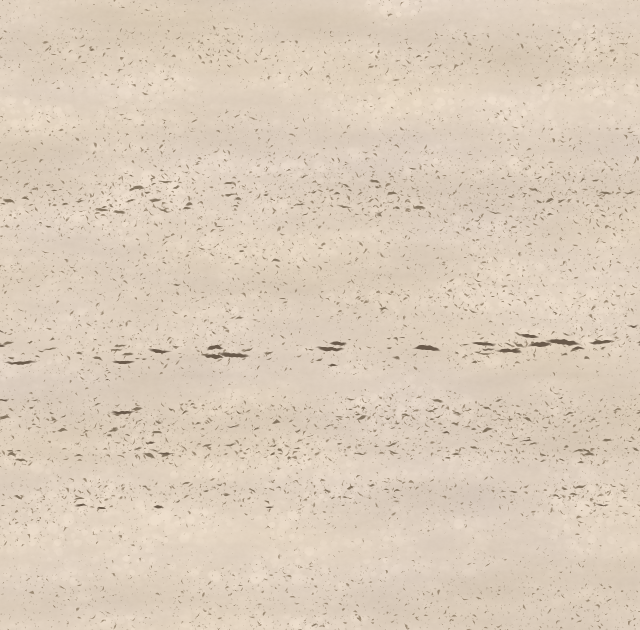
Give the GLSL for this texture, as a Shadertoy shader.

```glsl
// Cream travertine: soft horizontal strata with pale round grains,
// scattered brown pits, and dark slits gathered along a few bedding layers.
// Strata are stretched gradient noise; pits and grains are jittered cells.

const uint MIX = 1664525u;

vec2 hash2(vec2 p) {
    uvec2 q = uvec2(ivec2(floor(p))) * MIX + 12345u;
    q.x += q.y * MIX;
    q.y += q.x * MIX;
    q ^= q >> 16u;
    q.x += q.y * MIX;
    q.y += q.x * MIX;
    q ^= q >> 16u;
    return vec2(q & 65535u) / 65535.0;
}

float corner(vec2 id, vec2 offset) {
    float angle = 6.2832 * hash2(id).x;
    return dot(vec2(cos(angle), sin(angle)), offset);
}

float gradientNoise(vec2 p) {
    vec2 i = floor(p), f = p - i;
    vec2 u = f * f * f * (f * (f * 6.0 - 15.0) + 10.0);
    vec2 e = vec2(1, 0);
    return 1.4 * mix(mix(corner(i, f), corner(i + e, f - e), u.x),
                     mix(corner(i + e.yx, f - e.yx), corner(i + 1.0, f - 1.0), u.x), u.y);
}

float fbm(vec2 p) {
    float sum = 0.0, amp = 0.6;
    for (int k = 0; k < 4; k++) {
        sum += amp * gradientNoise(p);
        p = p * 2.03 + 17.3;
        amp *= 0.55;
    }
    return sum;
}

// Soft horizontal layer centred on a height
float layer(float y, float centre, float width) {
    float d = (y - centre) / width;
    return exp(-d * d);
}

// Scattered bent ellipses; size holds the largest half length and half height
float pores(vec2 p, vec2 grid, vec2 size, float tilt, float density, float seed) {
    vec2 cell = floor(p * grid);
    float cover = 0.0;
    for (int j = -1; j <= 1; j++)
    for (int i = -1; i <= 1; i++) {
        vec2 id = cell + vec2(i, j);
        vec2 place = hash2(id + seed);
        vec2 pick = hash2(id + seed + 571.0);
        vec2 shape = hash2(id + seed + 1283.0);
        float grow = clamp((density - pick.x) * 5.0, 0.0, 1.0);
        if (grow <= 0.0) continue;
        float a = (pick.y - 0.5) * tilt;
        vec2 d = mat2(cos(a), sin(a), -sin(a), cos(a)) * (p - (id + place) / grid);
        vec2 r = size * mix(vec2(0.35, 0.5), vec2(1), shape * shape.x) * sqrt(grow);
        d.y += (shape.y - 0.5) * 1.6 * r.y * d.x * d.x / (r.x * r.x);
        float dist = (length(d / r) - 1.0) * r.y;
        cover = max(cover, smoothstep(0.0009, -0.0009, dist));
    }
    return cover;
}

// Pale rounded grains with feathered rims
float grains(vec2 p, float seed) {
    vec2 cell = floor(p);
    float cover = 0.0;
    for (int j = -1; j <= 1; j++)
    for (int i = -1; i <= 1; i++) {
        vec2 id = cell + vec2(i, j);
        vec2 h = hash2(id + seed + 91.0);
        float r = mix(0.2, 0.6, h.x);
        float d = length(p - id - hash2(id + seed));
        cover = max(cover, h.y * smoothstep(r, r * 0.6, d));
    }
    return cover;
}

void mainImage(out vec4 fragColor, in vec2 fragCoord) {
    vec2 p = fragCoord / iResolution.y;
    float y = p.y + 0.01 * gradientNoise(p * vec2(2.5, 3.0) + 40.0);
    vec2 rough = p + 0.0016 * vec2(gradientNoise(p * 130.0), gradientNoise(p * 130.0 + 63.0));

    // Bedding: quiet smooth layers and porous ones
    float strata = fbm(p * vec2(1.8, 10.0) + 5.0);
    float patches = fbm(p * vec2(7.0, 16.0) + 80.0);
    float quiet = layer(y, 0.13, 0.05) + layer(y, 0.39, 0.02) + layer(y, 0.25, 0.013)
                + layer(y, 0.84, 0.03) + layer(y, 0.98, 0.03);
    float porous = layer(y, 0.69, 0.03) + layer(y, 0.34, 0.03)
                 + layer(y, 0.215, 0.02) + layer(y, 0.28, 0.015);
    float slitted = layer(y, 0.445, 0.021);

    // Ground tone
    float grainMask = smoothstep(-0.35, 0.4, patches + 0.5 * strata);
    float grain = max(grains(rough * 46.0, 7.0), 0.8 * grains(rough * 75.0, 300.0)) * grainMask;
    float tone = 0.5 + 0.5 * strata + 0.22 * patches + 0.4 * grain
               + 0.16 * fbm(p * vec2(90.0, 120.0)) - 0.1 * porous;
    vec3 color = mix(vec3(0.825, 0.765, 0.695), vec3(0.92, 0.86, 0.79), clamp(tone, -0.15, 1.1));
    float warmth = fbm(p * vec2(2.2, 6.0) + 150.0);
    color += vec3(0.006, 0.002, -0.022) * warmth;

    // Faint specks, pits, elongated pores and slits
    float pitDensity = 0.36 + 0.5 * patches - 0.28 * quiet + 0.25 * porous - 0.2 * grain;
    float specks = pores(rough, vec2(150, 165), vec2(0.0019, 0.0014), 3.0, pitDensity + 0.15, 11.0);
    float pits = pores(rough, vec2(88, 105), vec2(0.0042, 0.0018), 2.4, pitDensity, 500.0);
    float longDensity = 0.04 + 0.3 * porous + 0.35 * slitted + 0.3 * patches - 0.15 * quiet;
    float longPores = pores(rough, vec2(42, 100), vec2(0.0095, 0.0026), 0.9, longDensity, 900.0);
    float slitDensity = (0.55 * slitted + 0.2 * layer(y, 0.2, 0.012) + 0.22 * layer(y, 0.35, 0.013)
                      + 0.16 * layer(y, 0.3, 0.02)) * (1.0 + patches);
    float slits = pores(rough, vec2(14, 58), vec2(0.03, 0.005), 0.22, slitDensity, 1700.0);

    color = mix(color, vec3(0.68, 0.62, 0.54), 0.55 * specks);
    color = mix(color, vec3(0.55, 0.48, 0.39), 0.8 * pits);
    color = mix(color, vec3(0.47, 0.41, 0.33), 0.88 * longPores);
    color = mix(color, vec3(0.39, 0.33, 0.27), 0.95 * slits);
    fragColor = vec4(color, 1.0);
}
```
